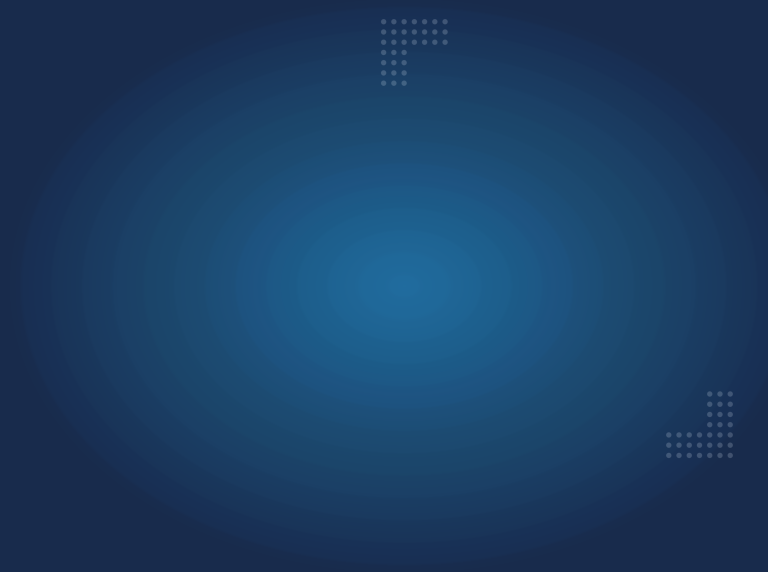
Reproduce this background procedurally as a Shadertoy shader.

```glsl
// A deep blue elliptical glow with faint banding, plus two L-shaped dot grids.
// The glow blends colour stops over an elliptical radius; each grid is one
// repeated circle, limited to two arms. Lengths are in canvas heights.

const vec2  GLOW_CENTER = vec2(0.7067, 0.5);
const vec2  GLOW_RADII  = vec2(0.697, 0.507);
const float BAND_COUNT  = 13.0;
const float BAND_AMOUNT = 0.4;
const float BAND_SOFTNESS = 0.06;

const vec2  TOP_CORNER    = vec2(0.6707, 0.962);
const vec2  BOTTOM_CORNER = vec2(1.2766, 0.2038);
const float DOT_PITCH   = 0.0179;
const float DOT_RADIUS  = 0.0046;
const float DOT_LAST    = 6.0;   // last dot index along an arm
const float ARM_LAST    = 2.0;   // last dot index across an arm
const float DOT_OPACITY = 0.19;
const vec3  DOT_COLOR   = vec3(0.92, 0.96, 1.0);

// Glow stops from the centre outwards: colour and relative radius
const int STOP_COUNT = 10;
const vec4 STOPS[STOP_COUNT] = vec4[](
    vec4(0.125, 0.422, 0.620, 0.00),
    vec4(0.122, 0.402, 0.592, 0.12),
    vec4(0.110, 0.360, 0.536, 0.28),
    vec4(0.116, 0.328, 0.508, 0.38),
    vec4(0.110, 0.298, 0.452, 0.50),
    vec4(0.106, 0.268, 0.412, 0.64),
    vec4(0.104, 0.246, 0.396, 0.72),
    vec4(0.098, 0.206, 0.348, 0.86),
    vec4(0.094, 0.188, 0.334, 0.92),
    vec4(0.094, 0.169, 0.297, 1.00)
);

// Pulls the radius part of the way towards evenly spaced steps
float bandedRadius(float radius) {
    float scaled = radius * BAND_COUNT;
    float edge = smoothstep(0.5 - BAND_SOFTNESS, 0.5 + BAND_SOFTNESS, fract(scaled));
    return mix(radius, (floor(scaled) + edge) / BAND_COUNT, BAND_AMOUNT);
}

vec3 glowColor(float radius) {
    vec3 color = STOPS[0].rgb;
    for (int i = 1; i < STOP_COUNT; i++) {
        float t = clamp((radius - STOPS[i - 1].w) / (STOPS[i].w - STOPS[i - 1].w), 0.0, 1.0);
        color = mix(color, STOPS[i].rgb, t);
    }
    return color;
}

// Coverage of an L of dots whose arms run from the corner along direction
float dotBracket(vec2 p, vec2 corner, vec2 direction, float pixel) {
    vec2 grid = (p - corner) * direction / DOT_PITCH;
    vec2 cell = clamp(floor(grid + 0.5), 0.0, DOT_LAST);
    float onArm = step(min(cell.x, cell.y), ARM_LAST);
    float dist = length(grid - cell) * DOT_PITCH - DOT_RADIUS;
    return onArm * (1.0 - smoothstep(-0.7 * pixel, 0.7 * pixel, dist));
}

void mainImage(out vec4 fragColor, in vec2 fragCoord) {
    vec2 p = fragCoord / iResolution.y;
    float pixel = 1.0 / iResolution.y;

    // Background glow
    float radius = length((p - GLOW_CENTER) / GLOW_RADII);
    vec3 color = glowColor(bandedRadius(radius));

    // Dot grids
    float dots = max(dotBracket(p, TOP_CORNER, vec2(1.0, -1.0), pixel),
                     dotBracket(p, BOTTOM_CORNER, vec2(-1.0, 1.0), pixel));
    color = mix(color, DOT_COLOR, DOT_OPACITY * dots);

    fragColor = vec4(color, 1.0);
}
```
